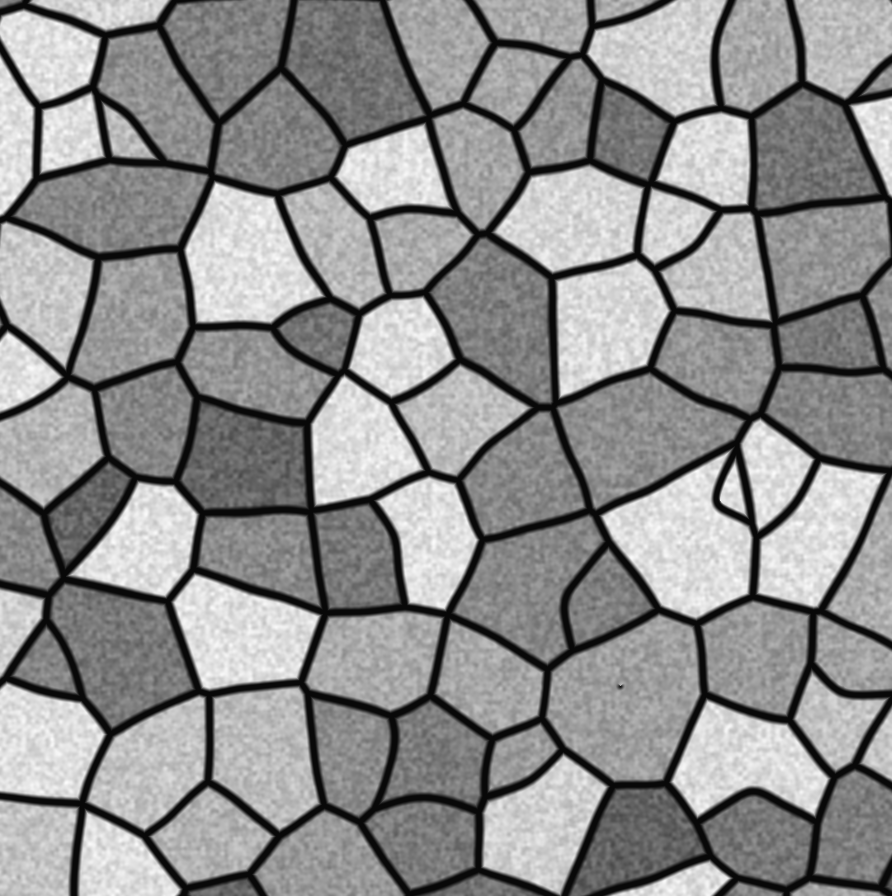
Give the GLSL for this pattern, as a Shadertoy shader.

```glsl
// Polycrystalline grains: speckled grey cells with soft dark boundaries.

const float GRAINS_PER_SIDE = 9.0;

// Integer hash: three values in 0..1 per lattice point and seed
vec3 hash3(vec2 cell, int seed) {
    uvec3 v = uvec3(ivec3(ivec2(cell) + 512, seed));
    v = v * 1664525u + 1013904223u;
    v.x += v.y * v.z; v.y += v.z * v.x; v.z += v.x * v.y;
    v ^= v >> 16u;
    v.x += v.y * v.z; v.y += v.z * v.x; v.z += v.x * v.y;
    return vec3(v >> 8u) / 16777216.0;
}

float valueNoise(vec2 p, int seed) {
    vec2 i = floor(p), f = fract(p);
    f = f * f * (3.0 - 2.0 * f);
    float bottom = mix(hash3(i, seed).x, hash3(i + vec2(1, 0), seed).x, f.x);
    float top = mix(hash3(i + vec2(0, 1), seed).x, hash3(i + vec2(1, 1), seed).x, f.x);
    return mix(bottom, top, f.y);
}

// Vector from p to the site of a cell, and the growth head start of that site
vec3 grainSite(vec2 cell, vec2 p) {
    vec3 h = hash3(cell, 1);
    return vec3(cell + h.xy - p + 1e-5, 0.28 * h.z);
}

// Weighted Voronoi: x = distance to the boundary, yz = owning cell
vec3 grains(vec2 p) {
    vec2 base = floor(p), owner = base, ownerDir = vec2(0);
    float nearest = 1e3;
    for (int y = -2; y <= 2; y++)
    for (int x = -2; x <= 2; x++) {
        vec2 cell = base + vec2(x, y);
        vec3 site = grainSite(cell, p);
        float d = length(site.xy) - site.z;
        if (d < nearest) {
            nearest = d;
            owner = cell;
            ownerDir = normalize(site.xy);
        }
    }

    // Gap to each rival, divided by its slope, gives an even line width
    float border = 1e3;
    for (int y = -2; y <= 2; y++)
    for (int x = -2; x <= 2; x++) {
        vec2 cell = base + vec2(x, y);
        if (cell == owner) continue;
        vec3 site = grainSite(cell, p);
        float gap = length(site.xy) - site.z - nearest;
        float slope = length(normalize(site.xy) - ownerDir);
        border = min(border, gap / max(slope, 1e-3));
    }
    return vec3(border, owner);
}

void mainImage(out vec4 fragColor, in vec2 fragCoord) {
    vec2 uv = fragCoord / iResolution.y;

    // Slight wobble keeps the boundaries from being perfectly regular
    vec2 wobble = vec2(valueNoise(uv * 22.0, 2), valueNoise(uv * 22.0, 3)) - 0.5;
    vec3 grain = grains((uv + 0.005 * wobble) * GRAINS_PER_SIDE);

    // Flat grey per grain, with many grains at the bright limit
    float tone = min(0.38 + 0.58 * hash3(grain.yz, 4).x, 0.875);

    // Fine soft speckle from two rotated layers
    float speckle = valueNoise(uv * 190.0, 5) - 0.5;
    speckle += 0.6 * (valueNoise(mat2(0.8, 0.6, -0.6, 0.8) * uv * 240.0, 6) - 0.5);
    tone += 0.15 * speckle;

    // Dark blurred boundary lines
    float inside = smoothstep(0.0018, 0.0078, grain.x / GRAINS_PER_SIDE);
    fragColor = vec4(vec3(mix(0.03, tone, inside)), 1.0);
}
```
